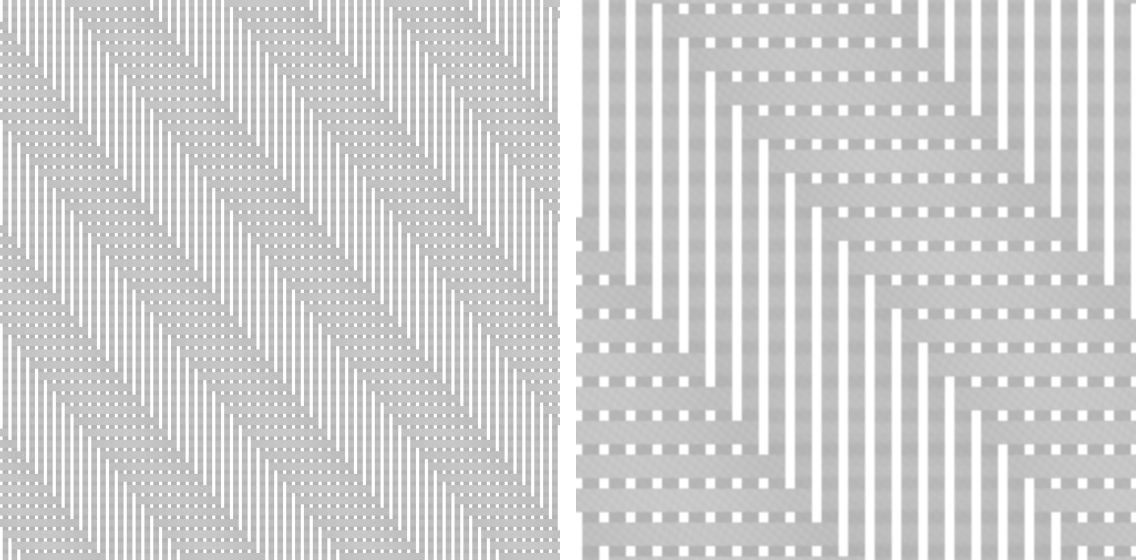
Left: the whole. Right: its middle third, enlarged.
This pattern is drawn by a Shadertoy shader. Its source:

```glsl
// Grey twill weave: vertical and horizontal ribbons on white, nine over and nine under.
// Each row of floats shifts by one column, so white slits and rows of dots form
// diagonal bands; layered sines add brushed grain and soft sheen.
#define COLUMNS 63.2      // vertical ribbons across the canvas
#define ROWS 49.55        // horizontal ribbons down the canvas
#define OFFSET vec2(0.123, 0.774)
#define REPEAT 18.0       // cells in one diagonal repeat
#define FLOAT_LEN 9.0     // cells in one float
#define TWILL_PHASE 8.0
#define GAP vec2(0.36, 0.31)  // white gap as a share of a cell
#define SOFTNESS 0.0011   // edge blur in canvas units
#define LIGHT_GREY 0.765
#define DARK_GREY 0.700
#define GRAIN 0.012

const float PI = 3.14159265;

float hash(float n) {
    return fract(sin(n * 91.17) * 437.58);
}

// 0 to 9: the vertical slit is open; 9 to 18: a horizontal ribbon covers it
float twillPosition(float column, float row) {
    return mod(row - column + TWILL_PHASE, REPEAT);
}

float covered(float column, float row) {
    return step(FLOAT_LEN - 0.5, twillPosition(column, row));
}

// Fine diagonal scratches, bent by a slower wave
float brushedGrain(vec2 p) {
    float bend = 1.5 * sin(p.x * 61.0 + p.y * 47.0);
    float fine = sin(p.x * 830.0 + p.y * 1010.0 + bend);
    float cross = sin(p.x * 1190.0 - p.y * 570.0 - 2.0 * bend);
    return 0.6 * fine + 0.4 * cross;
}

void mainImage(out vec4 fragColor, in vec2 fragCoord) {
    vec2 uv = fragCoord / iResolution.xy;
    vec2 counts = vec2(COLUMNS, ROWS);
    vec2 weave = vec2(uv.x, 1.0 - uv.y) * counts - OFFSET;
    vec2 cell = floor(weave);
    vec2 nearest = floor(weave + 0.5);

    // Gaps are centred on whole numbers in both directions
    vec2 blur = max(vec2(SOFTNESS), 0.7 / iResolution.xy) * counts;
    vec2 gapDistance = abs(weave - nearest) - 0.5 * GAP;
    vec2 inGap = 1.0 - smoothstep(-blur, blur, gapDistance);

    // Horizontal ribbons end flush with the slits beside them
    float overSlit = covered(nearest.x, cell.y);
    float overRibbon = max(covered(cell.x, cell.y), covered(cell.x + 1.0, cell.y));
    float onTop = max(overSlit, overRibbon) * (1.0 - inGap.y);

    // Vertical ribbons darken where the hidden rows cross
    float along = twillPosition(nearest.x, weave.y) / FLOAT_LEN;
    float crease = 1.0 - smoothstep(0.08, 0.32, abs(weave.y - nearest.y));
    float vertical = mix(0.738, DARK_GREY, 0.85 * crease);
    vertical += 0.012 * sin(PI * clamp(along, 0.0, 1.0));
    vertical += 0.012 * (hash(nearest.y + 7.0) - 0.5);

    // Horizontal ribbons are brightest halfway along each float
    float reach = (twillPosition(weave.x, cell.y) - FLOAT_LEN) / FLOAT_LEN;
    float sheen = sin(PI * clamp(reach, 0.0, 1.0));
    float edgeShade = smoothstep(0.25, 0.5, abs(fract(weave.y) - 0.5));
    float horizontal = LIGHT_GREY - 0.015 + 0.03 * sheen - 0.03 * edgeShade;
    horizontal += 0.016 * (hash(cell.y) - 0.5);

    float ribbon = mix(vertical, horizontal, onTop);
    ribbon += GRAIN * brushedGrain(uv) * mix(0.5, 1.0, onTop);

    // White shows through slits, or only at crossings of gaps when covered
    float opening = inGap.x * mix(1.0, inGap.y, overSlit);
    fragColor = vec4(vec3(mix(ribbon, 1.0, opening)), 1.0);
}
```
